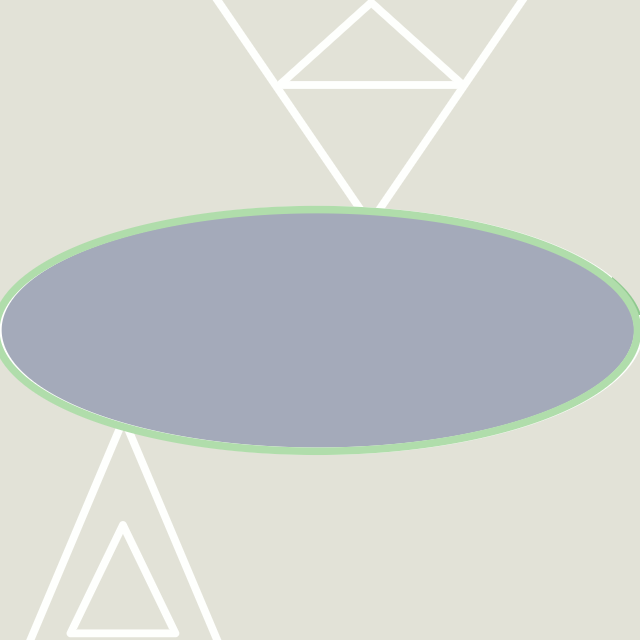
This background is drawn by a WebGL 1 fragment shader. Its source:

```glsl
precision highp float;
// Flat blue-grey ellipse with a green rim, between outlined white triangles.

uniform vec2 u_resolution;

#define PAPER vec3(0.886, 0.886, 0.843)
#define CHALK vec3(0.996, 1.0, 0.992)
#define SLATE vec3(0.643, 0.667, 0.729)
#define RIM_GREEN vec3(0.690, 0.865, 0.670)
#define DARK_GREEN vec3(0.560, 0.790, 0.560)
#define LINE_HALF 0.0061
#define RIM_HALF 0.0059
#define RIM_CENTER vec2(0.4948, 0.4837)
#define RIM_RADII vec2(0.5013, 0.1888)

float segmentDistance(vec2 p, vec2 a, vec2 b) {
  vec2 ab = b - a;
  float t = clamp(dot(p - a, ab) / dot(ab, ab), 0.0, 1.0);
  return length(p - a - ab * t);
}

// Distance to an isosceles outline; size is (half base, signed height).
float triangleOutline(vec2 p, vec2 apex, vec2 size) {
  vec2 q = vec2(abs(p.x - apex.x), p.y - apex.y);
  float side = segmentDistance(q, vec2(0.0), size);
  float base = segmentDistance(q, vec2(0.0, size.y), size);
  return min(side, base);
}

// Approximate signed distance to an ellipse.
float ellipseDistance(vec2 p, vec2 center, vec2 radii) {
  vec2 q = (p - center) / radii;
  float k = length(q);
  return k * (k - 1.0) / max(length(q / radii), 0.0001);
}

// Coverage of a shape, smoothed over about one pixel.
float coverage(float d) {
  float pixel = 1.0 / min(u_resolution.x, u_resolution.y);
  return clamp(0.5 - d / pixel, 0.0, 1.0);
}

void main() {
  vec2 uv = gl_FragCoord.xy / u_resolution;
  vec3 color = PAPER;

  // White triangles; the large ones run off the canvas.
  float lines = triangleOutline(uv, vec2(0.578, 0.651), vec2(0.258, 0.3776));
  lines = min(lines, triangleOutline(uv, vec2(0.580, 0.9961), vec2(0.1432, -0.1289)));
  lines = min(lines, triangleOutline(uv, vec2(0.1934, 0.3456), vec2(0.1594, -0.3776)));
  lines = min(lines, triangleOutline(uv, vec2(0.1921, 0.1797), vec2(0.082, -0.1693)));
  color = mix(color, CHALK, coverage(lines - LINE_HALF));

  // Shifted backing ellipse, dark green at its upper right edge.
  float backing = ellipseDistance(uv, vec2(0.499, 0.4837), vec2(0.5065, 0.1945));
  float darkPart = step(0.956, uv.x) * step(0.508, uv.y);
  color = mix(color, mix(CHALK, DARK_GREEN, darkPart), coverage(backing));

  // Slate surface, then the green rim.
  float surface = ellipseDistance(uv, vec2(0.4967, 0.4844), vec2(0.4941, 0.1836));
  color = mix(color, SLATE, coverage(surface));
  float rim = abs(ellipseDistance(uv, RIM_CENTER, RIM_RADII)) - RIM_HALF;
  color = mix(color, RIM_GREEN, coverage(rim));

  gl_FragColor = vec4(color, 1.0);
}
```
